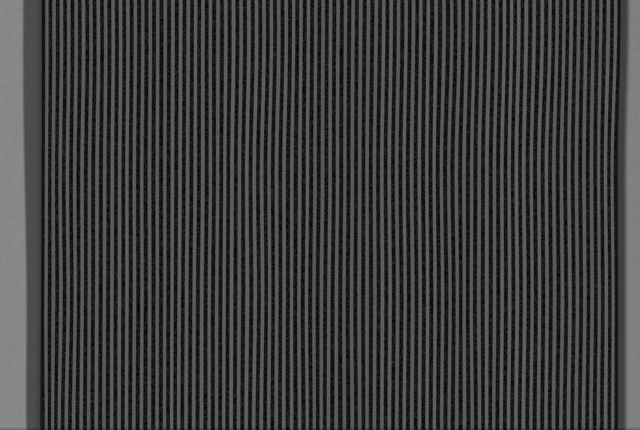
Write a Shadertoy shader that draws this pattern.

```glsl
// Charcoal striped cloth with speckled dark bands, lying on a plain grey table.

const float STRIPES = 77.0;
const float LIGHT_WIDTH = 0.49;   // light share of one stripe period
const vec3 TABLE = vec3(0.53);
const vec3 HEM = vec3(0.30);
const vec3 LIGHT_THREAD = vec3(0.36);
const vec3 DARK_THREAD = vec3(0.075);

float hash(vec2 p) {
    vec3 q = fract(vec3(p.xyx) * 0.1031);
    q += dot(q, q.yzx + 33.33);
    return fract((q.x + q.y) * q.z);
}

float valueNoise(vec2 p) {
    vec2 cell = floor(p), f = fract(p);
    f = f * f * (3.0 - 2.0 * f);
    return mix(mix(hash(cell), hash(cell + vec2(1, 0)), f.x),
               mix(hash(cell + vec2(0, 1)), hash(cell + vec2(1, 1)), f.x), f.y);
}

// Slow sideways drift of a woven edge, centred on zero
float drift(float y, float seed, float amount) {
    return (valueNoise(vec2(seed, y * 4.0)) - 0.5) * amount;
}

float step01(float edge, float x, float blur) {
    return smoothstep(edge - blur, edge + blur, x);
}

// Coverage of the light band, centred in each period
float lightBand(float coord, float width, float blur) {
    float fromCentre = abs(fract(coord) - 0.5);
    return 1.0 - step01(0.5 * width, fromCentre, blur);
}

vec3 stripedCloth(float across, vec2 p, float pixel) {
    // Stripes crowd together slightly where the cloth curls at its sides
    float curl = 0.35 * (exp(-across * 40.0) - exp((across - 1.0) * 40.0));
    float ripple = 0.22 * (valueNoise(vec2(across * 24.0, p.y * 5.0)) - 0.5);
    float coord = across * STRIPES + ripple - curl;
    float id = floor(coord);

    float width = LIGHT_WIDTH + 0.06 * (hash(vec2(id, 7.0)) - 0.5);
    float blur = max(0.12, 0.5 * pixel * STRIPES);
    float band = lightBand(coord, width, blur);

    // Coarse flecks in the dark yarn, fine grain in the light yarn
    float fleck = valueNoise(p * 430.0);
    float grain = hash(floor(p * 512.0)) - 0.5;
    vec3 dark = DARK_THREAD + 0.12 * (fleck - 0.42) + 0.025 * grain;
    vec3 light = LIGHT_THREAD + 0.02 * grain + 0.025 * (hash(vec2(id, 19.0)) - 0.5);
    return mix(dark, light, band);
}

void mainImage(out vec4 fragColor, in vec2 fragCoord) {
    vec2 p = fragCoord / iResolution.x;
    float height = fragCoord.y / iResolution.y;
    float pixel = 1.0 / iResolution.x;

    // Side edges of the cloth and its hem
    float left = mix(0.063, 0.065, height) + drift(p.y, 3.0, 0.003);
    float right = 0.965 + 0.005 * smoothstep(0.6, 1.0, height) + drift(p.y, 8.0, 0.002);
    float hemLeft = mix(0.043, 0.035, height) + drift(p.y, 13.0, 0.004);
    float hemRight = right + 0.012;
    float across = (p.x - left) / (right - left);

    // Table with a soft falloff
    vec3 color = TABLE - 0.03 * smoothstep(0.9, 1.0, p.x);
    color += 0.02 * (valueNoise(p * 200.0) - 0.5);

    // Plain hem with a shaded fold
    float hem = step01(hemLeft, p.x, 0.003) * (1.0 - step01(hemRight, p.x, 0.005));
    vec3 hemColor = HEM + 0.015 * (valueNoise(p * 300.0) - 0.5);
    hemColor -= 0.05 * smoothstep(left - 0.010, left, p.x);
    color = mix(color, hemColor, hem);

    // Striped cloth between dark selvedges
    float edgeBlur = max(0.0012, 0.5 * pixel);
    float cloth = step01(left, p.x, edgeBlur) * (1.0 - step01(right, p.x, edgeBlur));
    vec3 weave = stripedCloth(across, p, pixel / (right - left));
    float selvedge = 1.0 - smoothstep(0.002, 0.005, min(p.x - left, right - p.x));
    weave = mix(weave, DARK_THREAD, 0.8 * selvedge);
    color = mix(color, weave, cloth);

    // Faint shade along the lower border
    color *= mix(0.8, 1.0, smoothstep(0.0, 0.008, height));
    fragColor = vec4(clamp(color, 0.0, 1.0), 1.0);
}
```
